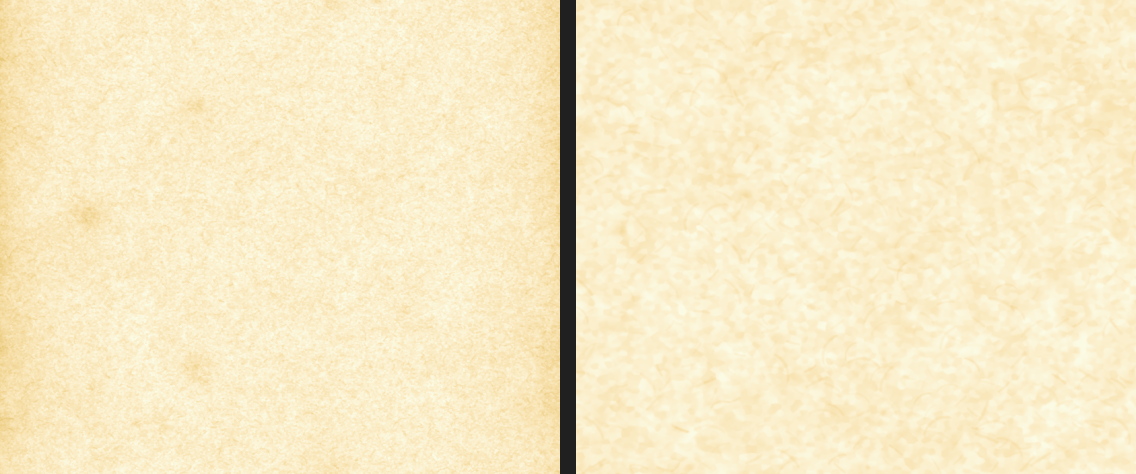
Left, the full canvas; right, a detail of the centre.
A WebGL 2 fragment shader for this texture:

```glsl
#version 300 es
precision highp float;
// Aged cream paper: cellular grain in several sizes, short curved fibres,
// small rusty specks, soft foxing stains and browned left and right edges.
// All parts add to one "age" value, which a smooth ramp turns into colour.
uniform vec2 u_resolution;
out vec4 fragColor;

vec2 hash2(vec2 c) {
  vec3 q = fract(c.xyx * vec3(0.1031, 0.1030, 0.0973));
  q += dot(q, q.yzx + 33.33);
  return fract((q.xx + q.yz) * q.zy);
}

// Smooth cellular noise centred on zero: nearby cell values blended by distance
float patches(vec2 p) {
  vec2 cell = floor(p);
  float sum = 0.0, total = 0.0;
  for (int j = -1; j <= 1; j++)
    for (int i = -1; i <= 1; i++) {
      vec2 c = cell + vec2(i, j);
      vec2 d = c + hash2(c) - p;
      float w = exp(-6.0 * dot(d, d));
      sum += w * hash2(c + 71.0).x;
      total += w;
    }
  return sum / total - 0.5;
}

// Soft dots of random size and strength, in a given share of the cells
float specks(vec2 p, float share, float radius) {
  vec2 cell = floor(p);
  float mark = 0.0;
  for (int j = -1; j <= 1; j++)
    for (int i = -1; i <= 1; i++) {
      vec2 c = cell + vec2(i, j);
      vec2 kind = hash2(c + 19.0);
      float r = radius * mix(0.4, 1.0, kind.y);
      vec2 d = (c + hash2(c) - p) / r;
      float strength = mix(0.3, 1.0, hash2(c + 43.0).x);
      mark = max(mark, step(kind.x, share) * strength * exp(-dot(d, d)));
    }
  return mark;
}

// Short bent strokes, leaning towards the horizontal
float fibres(vec2 p, float pixel) {
  vec2 cell = floor(p);
  float mark = 0.0;
  for (int j = -1; j <= 1; j++)
    for (int i = -1; i <= 1; i++) {
      vec2 c = cell + vec2(i, j);
      vec2 kind = hash2(c + 11.0);
      float angle = 2.4 * (kind.x - 0.5);
      vec2 d = p - c - hash2(c);
      d = mat2(cos(angle), -sin(angle), sin(angle), cos(angle)) * d;
      d.y += (kind.y - 0.5) * 2.0 * d.x * d.x;
      d.x = max(abs(d.x) - mix(0.15, 0.4, kind.y), 0.0);
      float line = 1.0 - smoothstep(0.0, 0.05 + pixel, length(d));
      mark = max(mark, line * hash2(c + 29.0).x);
    }
  return mark;
}

// Foxing stains rising along a diagonal, mirrored about the middle height
float stains(vec2 uv, float ragged) {
  float mark = 0.0;
  for (int i = 0; i < 3; i++) {
    float k = float(i);
    vec2 centre = vec2(0.155 + 0.17 * k + 0.025 * k * k, 0.048 + 0.225 * k);
    vec2 d = vec2(uv.x, abs(uv.y - 0.5)) - centre;
    float lower = i == 0 ? mix(0.2, 1.0, smoothstep(0.46, 0.53, uv.y)) : 1.0;
    float r2 = dot(d, d) * (1.0 + ragged);
    float halo = exp(-r2 / 0.0011) + 0.45 * exp(-r2 / 0.00012);
    mark += lower * halo * (0.5 - 0.14 * k);
  }
  return mark;
}

void main() {
  vec2 uv = gl_FragCoord.xy / u_resolution;
  vec2 p = gl_FragCoord.xy / u_resolution.y;
  float pixel = 1.0 / u_resolution.y;

  // Broad mottling and fine grain
  float cloud = patches(p * 4.0 + 3.0);
  float mottle = patches(p * 15.0 + 40.0);
  float clump = patches(p * 48.0 + 80.0);
  float age = 0.16 + 0.09 * cloud + 0.11 * mottle + 0.18 * clump;
  age += 0.25 * patches(p * vec2(105.0, 125.0) + 120.0);
  age += 0.42 * patches(p * vec2(230.0, 270.0) + 160.0);

  // Browned sides
  float left = 0.42 * exp(-uv.x / 0.035) + 0.25 * exp(-uv.x / 0.1);
  float right = 0.34 * exp((uv.x - 1.0) / 0.04) + 0.24 * exp((uv.x - 1.0) / 0.1);
  age += (left + right) * (1.0 + 0.5 * cloud + 0.4 * mottle);

  // Fibres in two sizes
  age += 0.28 * fibres(p * 38.0, 38.0 * pixel);
  age += 0.24 * fibres(p * 57.0 + 200.0, 57.0 * pixel);

  // Specks and stains, with edges made uneven by the grain
  vec2 warped = p + 0.004 * vec2(clump, mottle);
  age += 0.5 * specks(warped * 24.0 + 7.0, 0.13, 0.09);
  age += 0.4 * specks(warped * 11.0 + 50.0, 0.14, 0.09);
  age += stains(uv + 0.012 * vec2(mottle, clump), 0.8 * clump);

  age = clamp(age, -0.15, 1.9);
  vec3 paper = vec3(0.985, 0.96, 0.85);
  fragColor = vec4(paper - vec3(0.045 * age * age, 0.13 * age, 0.28 * age), 1.0);
}
```
